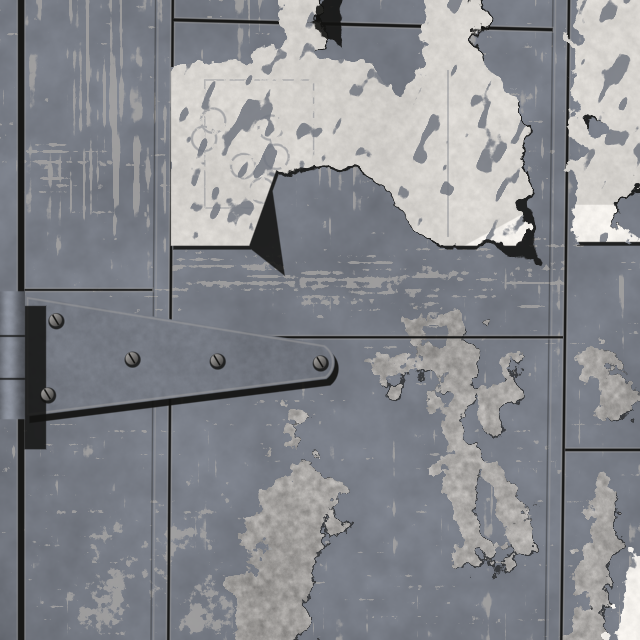
Reproduce this texture procedurally as a Shadertoy shader.

```glsl
// Weathered blue-grey door: seams, scratches and peeling primer under torn
// sheets and a screwed strap hinge. Distance functions roughened by noise.
#define BLUE vec3(.445, .463, .5)
#define PAPER vec3(.845, .833, .815)
#define PRIMER vec3(.665, .655, .645)
#define DARK vec3(.07, .07, .065)
#define SOFT .0014
#define TEAR .065
#define PEEL .1
#define CAST vec2(.006, -.01)

float hash(vec2 p) { return fract(sin(dot(p, vec2(127.1, 311.7))) * 43758.5453); }
float noise(vec2 p) {
  vec2 i = floor(p), f = smoothstep(0., 1., p - i), e = vec2(1, 0);
  return mix(mix(hash(i), hash(i + e), f.x), mix(hash(i + e.yx), hash(i + e.xx), f.x), f.y);
}
float fbm(vec2 p) {
  float sum = 0., amp = .52;
  for (int i = 0; i < 5; i++) {
    sum += amp * noise(p);
    p = mat2(1.6, 1.2, -1.2, 1.6) * p;
    amp *= .5;
  }
  return sum;
}
float fill(float d) { return 1. - smoothstep(-SOFT, SOFT, d); }
void paint(inout vec3 col, vec3 ink, float d, float a) { col = mix(col, ink, a * fill(d)); }
float bump(float x, float c, float w) { x = (x - c) / w; return exp(-x * x); }
float spot(vec2 p, vec4 e) { p = (p - e.xy) / e.zw; return exp(-dot(p, p)); }
// Distance to a directed line, positive on its right
float side(vec2 p, vec2 a, vec2 b) { b = normalize(b - a); return dot(p - a, vec2(b.y, -b.x)); }
float tri(vec2 p, vec2 a, vec2 b, vec2 c) {
  return max(side(p, a, b), max(side(p, b, c), side(p, c, a)));
}
float seg(vec2 p, vec4 l, float r) {
  vec2 d = l.zw - l.xy; p -= l.xy;
  return length(p - d * clamp(dot(p, d) / dot(d, d), 0., 1.)) - r;
}
float box(vec2 p, vec4 b) { p = abs(p - b.xy) - b.zw; return max(p.x, p.y); }

// Torn sheets
float sheet(vec2 p, float rough) {
  float x = p.x, tear = (rough - .5) * TEAR;
  float top = .908 + .045 * bump(x, .465, .035) - .055 * bump(x, .625, .033) - .05 * smoothstep(.74, .8, x);
  float arch = .735 - .115 * smoothstep(.55, .695, x) - p.y + tear * .6;
  float d = max(p.y - top, x - .82);
  d = min(d, seg(p, vec4(.475, .92, .468, 1.03), .027));
  d = min(d, seg(p, vec4(.706, .85, .708, 1.05), .041)) + tear;
  d = max(d, min(side(p, vec2(.388, .612), vec2(.425, .715)), arch));
  d = max(d, max(.267 - x, .616 - p.y));
  float right = max(.902 - x, .044 - length(p - vec2(1.012, .675)));
  right = max(right, .016 - length(p - vec2(.922, .8))) + tear;
  d = min(d, max(right, .622 - p.y));
  return min(d, seg(p, vec4(1.01, .11, .99, -.02), .036) + tear);
}
// Exposed primer
float peel(vec2 p, float rough) {
  vec4 flakes[9] = vec4[9](vec4(.61, .415, .72, .445), vec4(.65, .48, .7, .4),
    vec4(.72, .49, .71, .37), vec4(.71, .37, .735, .14), vec4(.795, .44, .77, .35),
    vec4(.775, .25, .805, .16), vec4(.45, .34, .49, .22), vec4(.925, .45, .963, .36),
    vec4(.955, .23, .91, 0));
  float d = seg(p, vec4(.465, .2, .42, .03), .057);
  for (int i = 0; i < 9; i++) d = min(d, seg(p, flakes[i], .02));
  return d + (rough - .5) * PEEL;
}
float hinge(vec2 p) {
  float d = max(side(p, vec2(.04, .349), vec2(.52, .409)), side(p, vec2(.52, .46), vec2(.04, .538)));
  return max(max(d, length(p - vec2(.49, .434)) - .033 - step(p.x, .49)), .04 - p.x);
}
void mainImage(out vec4 fragColor, in vec2 fragCoord) {
  vec2 p = fragCoord / iResolution.xy;
  float cloud = fbm(p * 7.), rough = fbm(p * 34.), fine = fbm(p * 110.);
  float l = p.x - mix(.263, .27, p.y), r = p.x - mix(.877, .889, p.y);

  // Worn paint
  vec3 col = BLUE * (.85 + .22 * cloud + .16 * rough);
  float down = mix(noise(p * vec2(190, 7)), rough, .45);
  float across = mix(noise(p * vec2(12, 190)), fine, .5);
  down += .24 * bump(p.x, .175, .07) * smoothstep(.54, .72, p.y);
  across += .22 * (step(0., l) * step(r, 0.) * bump(p.y, .56, .045) + spot(p, vec4(.07, .74, .05, .05)));
  float low = spot(p, vec4(.17, .08, .06, .1)) + spot(p, vec4(.3, .06, .07, .13));
  float worn = max(max(down, across), mix(rough, fine, .4) + .28 * min(low, 1.));
  col = mix(col, PRIMER, .75 * smoothstep(.75, .82, worn));

  // Peeling primer
  paint(col, DARK, peel(p - CAST * .5, rough), .6);
  paint(col, PRIMER * (.62 + .42 * fine + .3 * cloud), peel(p, rough), 1.);

  // Bevels and seams
  paint(col, DARK, min(abs(l + .027), abs(r + .025)) - .001, .4);
  paint(col, PRIMER, min(abs(l + .023), abs(r + .021)) - .001, .4);
  float seam = min(abs(p.x - .033) - .005, min(abs(l), abs(r)) - .002);
  seam = min(seam, max(abs(p.y - .976 + .026 * p.x) - .0025, max(-l, r + .025)));
  seam = min(seam, box(p, vec4(.138, .547, .1, .0015)));
  seam = min(seam, box(p, vec4(.615, .473, .265, .0018)));
  seam = min(seam, box(p, vec4(.95, .297, .067, .002)));
  paint(col, PRIMER, seam - .002, .4);
  paint(col, DARK, seam, .95);

  // Shadows under the sheets
  float ragged = .03 * (rough - .5), shade = sheet(p - CAST * .6, rough);
  shade = min(shade, tri(p, vec2(.388, .614), vec2(.445, .569), vec2(.424, .715)));
  shade = min(shade, tri(p, vec2(.75, .624), vec2(.84, .592), vec2(.825, .735)) + ragged);
  paint(col, DARK, shade, .86);

  // Paper with faint ornament, fold, bright curl and chips
  vec3 page = PAPER * (.87 + .12 * cloud + .12 * fine);
  float ink = abs(box(p, vec4(.405, .775, .085, .1))) - .001;
  for (float i = 0.; i < 6.; i++) {
    vec2 c = vec2(.375, .755) + .057 * vec2(cos(i * 2.4), sin(i * 1.7));
    ink = min(ink, abs(length(p - c) - .019) - .0018);
  }
  paint(page, BLUE, ink, .5 * smoothstep(.38, .52, fine));
  paint(page, BLUE, box(p, vec4(.7, .76, .001, .13)), .6);
  page += .12 * fill(max(side(p, vec2(.825, .67), vec2(.755, .632)), p.y - .68));
  float chips = mix(noise(mat2(.9, .4, -.4, .9) * p * vec2(85, 34)), rough, .4);
  page = mix(page, BLUE, .85 * smoothstep(.7, .75, chips + .07 * bump(p.y, .76, .12)));
  paint(col, page, sheet(p, rough), 1.);
  paint(col, DARK, tri(p, vec2(.485, .965), vec2(.532, .93), vec2(.525, 1.03)) + ragged, .9);

  // Strap hinge, screws and barrel
  float strap = hinge(p);
  paint(col, DARK, hinge(p - CAST), .93);
  paint(col, BLUE * (.8 + .28 * cloud + .14 * fine), strap, 1.);
  paint(col, PRIMER, abs(strap + .003) - .0015, .4);
  paint(col, DARK, box(p, vec4(.055, .41, .017, .112)), .85);
  vec2 screws[5] = vec2[5](vec2(.087, .5), vec2(.206, .44), vec2(.339, .437), vec2(.5, .434), vec2(.074, .384));
  for (int i = 0; i < 5; i++) {
    vec2 q = p - screws[i];
    paint(col, DARK, length(q - CAST * .2) - .0125, .85);
    paint(col, PRIMER * (.7 + 18. * (q.y - q.x)), length(q) - .0098, 1.);
    paint(col, DARK, max(abs(q.x + q.y * .6) - .0014, length(q) - .009), 1.);
  }
  vec3 tube = BLUE * (.55 + .6 * bump(p.x, .014, .016) + .15 * fine);
  paint(tube, DARK, min(abs(p.y - .475), abs(p.y - .408)) - .0015, .8);
  paint(col, tube, box(p, vec4(.017, .445, .022, .1)), 1.);
  fragColor = vec4(col, 1);
}
```
